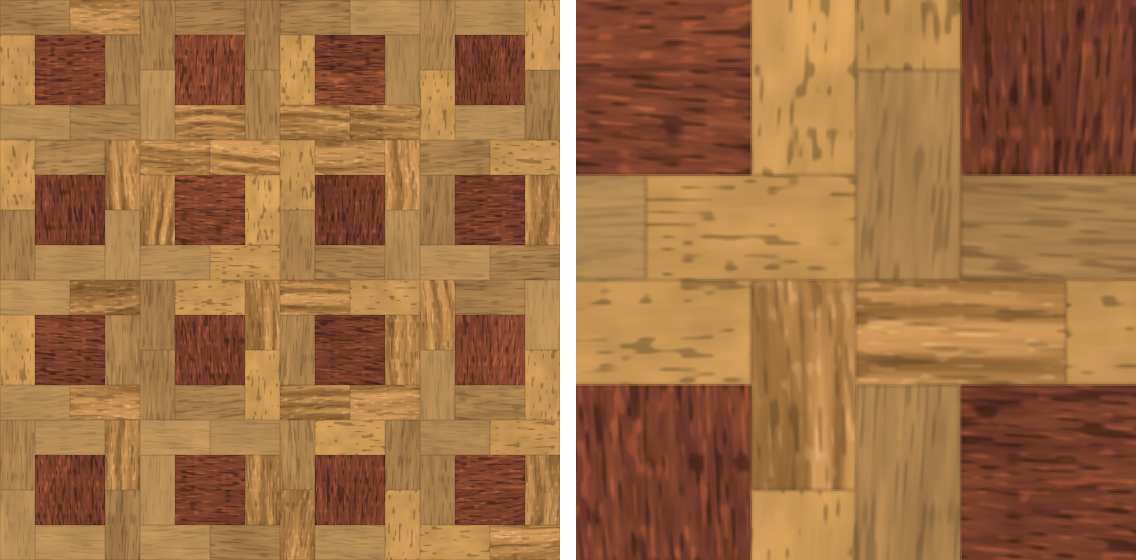
Left: the whole. Right: its middle third, enlarged.
This texture is drawn by a three.js fragment shader. Its source:

```glsl
// Parquet floor: 4 x 4 woven blocks of mixed tan planks around dark red squares.
varying vec2 vUv;

const float BLOCKS = 4.0;       // blocks across and down
const float SAMPLE_STEP = 0.0005;

const vec3 PALE = vec3(0.72, 0.55, 0.34);
const vec3 BROWN = vec3(0.66, 0.495, 0.30);
const vec3 GOLD = vec3(0.79, 0.59, 0.33);
const vec3 STREAK_DARK = vec3(0.55, 0.38, 0.20);
const vec3 STREAK_LIGHT = vec3(0.81, 0.59, 0.34);
const vec3 RED_DARK = vec3(0.37, 0.18, 0.14);
const vec3 RED_LIGHT = vec3(0.57, 0.31, 0.20);

float hash(vec2 p) {
  return fract(sin(dot(p, vec2(127.1, 311.7))) * 43758.5453);
}

float noise(vec2 p) {
  vec2 i = floor(p);
  vec2 f = fract(p);
  f = f * f * (3.0 - 2.0 * f);
  float low = mix(hash(i), hash(i + vec2(1.0, 0.0)), f.x);
  float high = mix(hash(i + vec2(0.0, 1.0)), hash(i + vec2(1.0, 1.0)), f.x);
  return mix(low, high, f.y);
}

// Fibres stretched along x, from coarse to fine.
float fibres(vec2 g, float along, float across) {
  vec2 p = g * vec2(along, across);
  return 0.5 * noise(p) + 0.3 * noise(p * 2.1 + 17.0) + 0.2 * noise(p * 3.7 + 41.0);
}

// Short sparse dashes, 1 inside a pore.
float pores(vec2 g, float along, float across, float amount) {
  return smoothstep(1.0 - amount, 1.05 - 0.5 * amount, noise(g * vec2(along, across)));
}

vec3 redWood(vec2 g, float tone) {
  float grain = fibres(g, 2.2, 13.0);
  vec3 color = mix(RED_DARK, RED_LIGHT, clamp(0.58 + 1.1 * (grain - 0.5) + 0.3 * (tone - 0.5), 0.0, 1.0));
  color += vec3(0.13, 0.06, 0.03) * pores(g + 7.0, 5.0, 24.0, 0.35);
  return color * (1.0 - 0.32 * pores(g, 4.0, 22.0, 0.4));
}

vec3 plainWood(vec2 g, vec3 base, float contrast) {
  float grain = fibres(g, 1.3, 11.0);
  float cloud = noise(g * vec2(1.2, 2.5) + 9.0);
  vec3 color = base * (1.0 + contrast * (grain - 0.5) + 0.10 * (cloud - 0.5));
  return color * (1.0 - 0.6 * contrast * pores(g, 2.6, 25.0, 0.4));
}

vec3 streakedWood(vec2 g) {
  float wave = 0.25 * noise(g * vec2(0.8, 0.6));
  vec2 bent = g + vec2(0.0, wave);
  float band = 0.65 * noise(bent * vec2(0.35, 6.0)) + 0.35 * fibres(bent, 0.9, 14.0);
  vec3 color = mix(STREAK_DARK, STREAK_LIGHT, smoothstep(0.12, 0.82, band));
  color += 0.08 * pores(g + 5.0, 6.0, 20.0, 0.35);
  return color * (1.0 - 0.18 * pores(g, 3.5, 22.0, 0.4));
}

vec3 goldWood(vec2 g) {
  float cloud = 0.6 * noise(g * vec2(1.6, 2.2)) + 0.4 * noise(g * vec2(4.5, 5.0) + 13.0);
  vec3 color = GOLD * (1.0 + 0.20 * (cloud - 0.5) + 0.08 * (fibres(g, 2.0, 12.0) - 0.5));
  return color * (1.0 - 0.24 * pores(g, 5.0, 17.0, 0.3));
}

// Picks the timber of a rim plank from its random value.
vec3 rimWood(vec2 g, float kind) {
  if (kind < 0.30) return plainWood(g, BROWN, 0.26);
  if (kind < 0.52) return streakedWood(g);
  if (kind < 0.76) return goldWood(g);
  return plainWood(g, PALE, 0.14);
}

vec3 parquet(vec2 uv) {
  vec2 q = fract(uv) * BLOCKS;
  vec2 block = floor(q);
  vec2 p = fract(q) * 4.0;

  // Every other block is turned by a quarter.
  if (mod(block.x + block.y, 2.0) < 0.5) p = p.yx;

  // Find the 2 x 1 plank; g runs along and across its grain.
  vec2 c = abs(p - 2.0);
  bool core = max(c.x, c.y) < 1.0;
  bool side = c.y < 1.0 && !core;
  vec2 origin = vec2(floor(p.x * 0.5) * 2.0, floor(p.y));
  if (core) origin.x = 1.0;
  if (side) origin = vec2(floor(p.x), 1.0);
  vec2 g = p - origin;
  if (side) g = g.yx;

  // Shift and tilt the grain of each plank.
  vec2 id = block * 4.0 + origin;
  float tone = hash(id + 3.7);
  float tilt = 0.16 * (hash(id + 8.3) - 0.5);
  vec2 grain = g + vec2(0.0, tilt * g.x) + floor(60.0 * vec2(tone, hash(id + 5.1)));

  vec3 color = core ? redWood(grain, tone) : rimWood(grain, hash(id + 1.9));
  color *= 0.96 + 0.08 * tone;

  // Fine joint around the plank.
  vec2 edge = min(g, vec2(2.0, 1.0) - g);
  return color * mix(0.86, 1.0, smoothstep(0.0, 0.035, min(edge.x, edge.y)));
}

void main() {
  // Four samples smooth the joints and the fibres.
  vec3 color = vec3(0.0);
  for (int i = 0; i < 4; i++) {
    vec2 corner = vec2(mod(float(i), 2.0), floor(float(i) * 0.5)) * 2.0 - 1.0;
    color += 0.25 * parquet(vUv + corner * SAMPLE_STEP);
  }
  gl_FragColor = vec4(color, 1.0);
}
```
